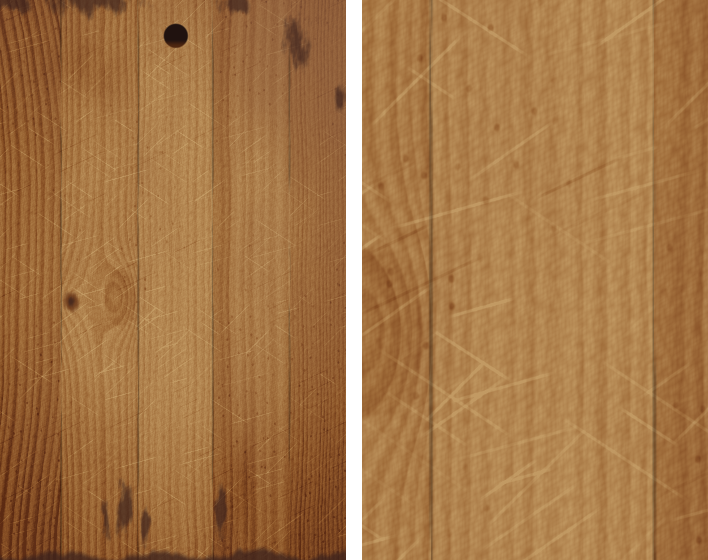
Left: the whole. Right: its middle third, enlarged.
Reproduce this texture procedurally as a Shadertoy shader.

```glsl
// A worn pine cutting board: five glued planks with growth rings, a knot,
// a hanging hole, dark stains and knife scratches. Rings are a repeated
// profile over a warped coordinate; layered sines and cells give the rest.

const vec3 LIGHT = vec3(0.72, 0.55, 0.34);
const vec3 MID = vec3(0.63, 0.43, 0.23);
const vec3 DARK = vec3(0.53, 0.31, 0.14);
const vec3 DEEP = vec3(0.39, 0.19, 0.08);
const vec3 DUSTY = vec3(0.60, 0.43, 0.31);
const vec3 CHAR = vec3(0.23, 0.13, 0.11);

const vec2 HOLE = vec2(0.314, 0.936);
const float HOLE_RADIUS = 0.0215;
const vec2 KNOT = vec2(0.126, 0.462);
const vec2 HEART = vec2(0.214, 0.468);

// Per plank: seam on the right, ring spacing, ring contrast, base tone
const float SEAM[4] = float[4](0.109, 0.247, 0.380, 0.517);
const float SPACING[5] = float[5](0.0135, 0.0125, 0.0125, 0.0165, 0.0078);
const float CONTRAST[5] = float[5](0.62, 0.40, 0.30, 0.34, 0.34);
const float TONE[5] = float[5](0.25, 0.12, 0.04, 0.10, 0.26);

// Stains: centre, radii
const vec4 STAIN[9] = vec4[9](
    vec4(0.224, 0.085, 0.014, 0.050), vec4(0.189, 0.073, 0.009, 0.034),
    vec4(0.259, 0.069, 0.008, 0.036), vec4(0.531, 0.925, 0.020, 0.050),
    vec4(0.605, 0.818, 0.010, 0.026), vec4(0.020, 1.000, 0.050, 0.022),
    vec4(0.160, 1.000, 0.080, 0.026), vec4(0.395, 0.080, 0.012, 0.045),
    vec4(0.417, 0.992, 0.028, 0.020));

float hash(vec2 p) {
    vec3 q = fract(p.xyx * 0.1031);
    q += dot(q, q.yzx + 33.33);
    return fract((q.x + q.y) * q.z);
}

mat2 turn(float a) { return mat2(cos(a), sin(a), -sin(a), cos(a)); }

// Layered sines, about -1 to 1
float waves(vec2 p) {
    float sum = 0.0, amp = 0.5;
    for (int i = 0; i < 5; i++) {
        sum += amp * sin(p.x + 1.4 * sin(p.y + float(i)));
        p = turn(0.9) * p * 1.75 + 2.3;
        amp *= 0.62;
    }
    return sum;
}

// Distance to the nearest scattered point
float cells(vec2 p) {
    vec2 id = floor(p);
    float best = 2.0;
    for (int k = 0; k < 9; k++) {
        vec2 c = id + vec2(k % 3 - 1, k / 3 - 1);
        best = min(best, length(c + vec2(hash(c), hash(c + 71.7)) - p));
    }
    return best;
}

float bump(vec2 p, vec2 centre, vec2 radii) {
    vec2 d = (p - centre) / radii;
    return exp(-dot(d, d));
}

// Short straight cuts, one per cell of a turned grid
float scratches(vec2 p, float angle, float seed) {
    vec2 q = turn(-angle) * p * vec2(1.0) + seed;
    q *= vec2(9.0, 42.0);
    vec2 id = floor(q), f = fract(q);
    float h = hash(id + seed);
    float y = 0.25 + 0.5 * hash(id + 9.1) + 0.25 * (h - 0.5) * f.x;
    float reach = 0.15 + 0.33 * hash(id + 4.7);
    float line = 1.0 - smoothstep(0.015, 0.06, abs(f.y - y));
    return line * (1.0 - smoothstep(reach * 0.6, reach, abs(f.x - 0.5))) * smoothstep(0.5, 1.0, h);
}

vec3 woodColor(float t) {
    vec3 c = mix(LIGHT, MID, min(t * 3.0, 1.0));
    c = mix(c, DARK, clamp(t * 3.0 - 1.0, 0.0, 1.0));
    return mix(c, DEEP, clamp(t * 3.0 - 2.0, 0.0, 1.25));
}

void mainImage(out vec4 fragColor, in vec2 fragCoord) {
    vec2 p = fragCoord / iResolution.y;
    float px = 1.0 / iResolution.y;

    // Plank and distance to the nearest seam
    int plank = 0;
    float seam = 1.0;
    for (int i = 0; i < 4; i++) {
        if (p.x > SEAM[i]) plank++;
        seam = min(seam, abs(p.x - SEAM[i]));
    }
    float id = float(plank);

    // Grain coordinate, bent along the plank and around the knot
    float blotch = waves(p * vec2(13.0, 8.0) + id * 3.1);
    float g = p.x + 0.004 * waves(vec2(p.x * 7.0, p.y * 6.0 + id * 17.0));
    float heart = 0.0;
    if (plank == 0) g += 0.35 * pow(max(p.y - 0.68, 0.0), 2.0) + 0.03 * (1.0 - smoothstep(0.0, 0.35, p.y));
    if (plank == 1) {
        heart = bump(p, HEART, vec2(0.036, 0.062));
        g += 0.030 * bump(p, KNOT, vec2(0.09, 0.085)) - 0.058 * heart;
        g += 0.018 * bump(p, KNOT, vec2(0.018, 0.028));
    }
    float phase = g / SPACING[plank] + 0.5 * waves(vec2(g * 45.0, id));
    float f = fract(phase);
    float ring = smoothstep(0.15, 0.75, f) * (1.0 - smoothstep(0.80, 1.0, f));
    ring *= 0.5 + 0.5 * hash(vec2(floor(phase) + 50.0, id));

    // Tone: worn pale middle, darker rim, broad bands and fine fibres
    float rim = smoothstep(0.35, 1.15, length((p - vec2(0.30, 0.53)) / vec2(0.42, 0.60)));
    float tone = TONE[plank] + 0.34 * rim + 0.10 * (1.0 - smoothstep(0.0, 0.4, p.y)) + 0.07 * blotch;
    tone += ring * CONTRAST[plank] * (0.65 + 0.5 * rim);
    tone += 0.16 * smoothstep(0.45, 0.60, heart);
    if (plank == 3) tone += 0.20 * (1.0 - smoothstep(0.408, 0.420, g));
    tone += 0.25 * bump(p, vec2(0.17, 0.885), vec2(0.06, 0.05)) * (1.0 + blotch);
    tone += 0.30 * bump(p, vec2(0.435, 0.14), vec2(0.018, 0.09));
    tone += 0.20 * (cells(p * vec2(430.0, 95.0)) - 0.45);
    tone += 0.16 * (cells(turn(-0.55) * p * vec2(110.0, 380.0)) - 0.45);
    float pore = 1.0 - smoothstep(0.03, 0.10, cells(p * vec2(38.0, 30.0)));
    tone += 0.30 * pore * smoothstep(-0.2, 0.5, blotch);

    // Knife marks, mostly rising to the right
    float cuts = 0.0;
    for (int i = 0; i < 5; i++) {
        float n = float(i);
        cuts += scratches(p, i == 4 ? -0.6 : 0.25 + 0.17 * n, 3.0 + 5.3 * n) * (i == 1 ? -0.7 : 1.0);
    }
    tone -= 0.24 * cuts;
    vec3 col = woodColor(clamp(tone, -0.15, 1.1));

    // Dusty wear toward the upper right
    float dusty = smoothstep(0.30, 0.62, p.x) * smoothstep(0.1, 0.9, p.y) + 0.35 * smoothstep(0.7, 1.0, p.y);
    col = mix(col, DUSTY, clamp(0.42 * dusty + 0.1 * blotch, 0.0, 0.5));

    // Seams, knot, stains and charred ends
    float joint = 1.0 - smoothstep(0.0004, 0.0012 + px, seam);
    col *= 1.0 - 0.28 * joint * smoothstep(-0.5, 0.4, waves(vec2(id, p.y * 14.0)));
    float rough = waves(p * vec2(110.0, 45.0));
    float knot = length((p - KNOT) / vec2(0.011, 0.017)) + 0.25 * rough;
    col = mix(col, DEEP, 0.75 * (1.0 - smoothstep(0.7, 1.5, knot)));
    float stain = 0.75 * (1.0 - smoothstep(0.2, 0.85, knot));
    for (int i = 0; i < 9; i++) {
        float d = length((p - STAIN[i].xy) / STAIN[i].zw) + 0.5 * rough;
        stain = max(stain, 0.68 * (1.0 - smoothstep(0.35, 1.2, d)));
    }
    float end = p.y + 0.012 * waves(vec2(p.x * 35.0, 2.0));
    stain = max(stain, 0.75 * (1.0 - smoothstep(0.002, 0.016, end)));
    col = mix(col, CHAR, stain);

    // Hanging hole with a worn lip and a lit lower wall
    vec2 h = p - HOLE;
    float r = length(h) - HOLE_RADIUS;
    col = mix(col, LIGHT, 0.45 * (1.0 - smoothstep(0.0, 0.004, abs(r - 0.001))) * smoothstep(0.01, -0.02, -h.x));
    vec3 inside = mix(CHAR * 0.55, DEEP * 0.8, 1.0 - smoothstep(-0.019, -0.006, h.y));
    col = mix(inside, col, smoothstep(-px, px, r));

    fragColor = vec4(col, 1.0);
}
```
